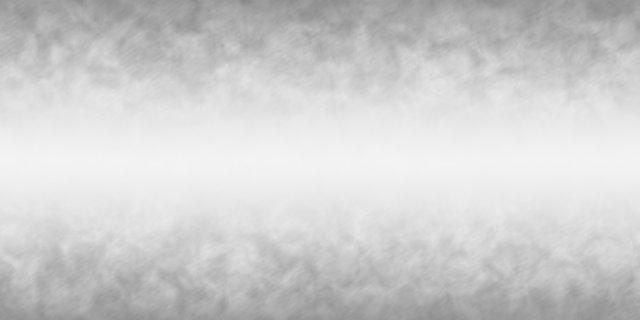
This background is drawn by a Shadertoy shader. Its source:

```glsl
// Brushed grey backdrop: a bright horizontal band that fades to darker, mottled
// top and bottom edges. A power falloff sets the tone; warped value noise adds
// the blotches and a stretched, slanted noise adds the fine grain.

const vec3  BAND_COLOR     = vec3(0.950, 0.950, 0.950);
const vec3  EDGE_COLOR     = vec3(0.600, 0.600, 0.600);
const float BAND_CENTER    = 0.495;  // height of the brightest line
const float FALLOFF_POWER  = 1.5;
const float BLOTCH_SCALE   = 23.0;   // blotches per canvas height
const float BLOTCH_AMOUNT  = 0.23;
const float CLOUD_SCALE    = 5.0;
const float CLOUD_AMOUNT   = 0.07;
const float WARP_AMOUNT    = 0.9;
const vec2  GRAIN_SCALE    = vec2(50.0, 140.0);
const float GRAIN_AMOUNT   = 0.035;
const float GRAIN_ANGLE    = -0.6;
const float CALM_AMOUNT    = 0.06;   // texture left inside the bright band

float hash(vec2 p) {
    return fract(sin(dot(p, vec2(127.1, 311.7))) * 43758.5453);
}

float valueNoise(vec2 p) {
    vec2 cell = floor(p);
    vec2 f = fract(p);
    vec2 blend = f * f * (3.0 - 2.0 * f);
    float lower = mix(hash(cell), hash(cell + vec2(1.0, 0.0)), blend.x);
    float upper = mix(hash(cell + vec2(0.0, 1.0)), hash(cell + vec2(1.0, 1.0)), blend.x);
    return mix(lower, upper, blend.y);
}

mat2 rotation(float angle) {
    float c = cos(angle), s = sin(angle);
    return mat2(c, s, -s, c);
}

// Layered noise centred on zero
float fractalNoise(vec2 p) {
    float sum = 0.0;
    float weight = 0.5;
    mat2 turn = rotation(0.65);
    for (int i = 0; i < 4; i++) {
        sum += weight * (valueNoise(p) - 0.5);
        p = turn * p * 2.03 + 17.3;
        weight *= 0.48;
    }
    return sum;
}

void mainImage(out vec4 fragColor, in vec2 fragCoord) {
    vec2 p = fragCoord / iResolution.y;

    // Vertical tone: 0 on the bright line, 1 at the edges
    float edge = min(abs(p.y - BAND_CENTER) * 2.0, 1.0);
    vec3 color = mix(BAND_COLOR, EDGE_COLOR, pow(edge, FALLOFF_POWER));

    // Blotches, bent by a slower noise so that they look organic
    vec2 q = p * BLOTCH_SCALE;
    vec2 warp = vec2(valueNoise(q * 0.6 + 41.0), valueNoise(q * 0.6 + 83.0)) - 0.5;
    float blotch = fractalNoise(q + WARP_AMOUNT * warp);
    float cloud = fractalNoise(p * CLOUD_SCALE + 9.0);

    // Slanted fine grain
    float grain = valueNoise(rotation(GRAIN_ANGLE) * p * GRAIN_SCALE + 200.0) - 0.5;

    // The texture grows away from the band and eases near the dark edges
    float strength = mix(CALM_AMOUNT, 1.0, smoothstep(0.12, 0.72, edge));
    strength *= 1.0 - 0.3 * smoothstep(0.8, 1.0, edge);
    float texture_ = BLOTCH_AMOUNT * blotch + CLOUD_AMOUNT * cloud + GRAIN_AMOUNT * grain;
    color += strength * texture_;

    fragColor = vec4(clamp(color, 0.0, 1.0), 1.0);
}
```
